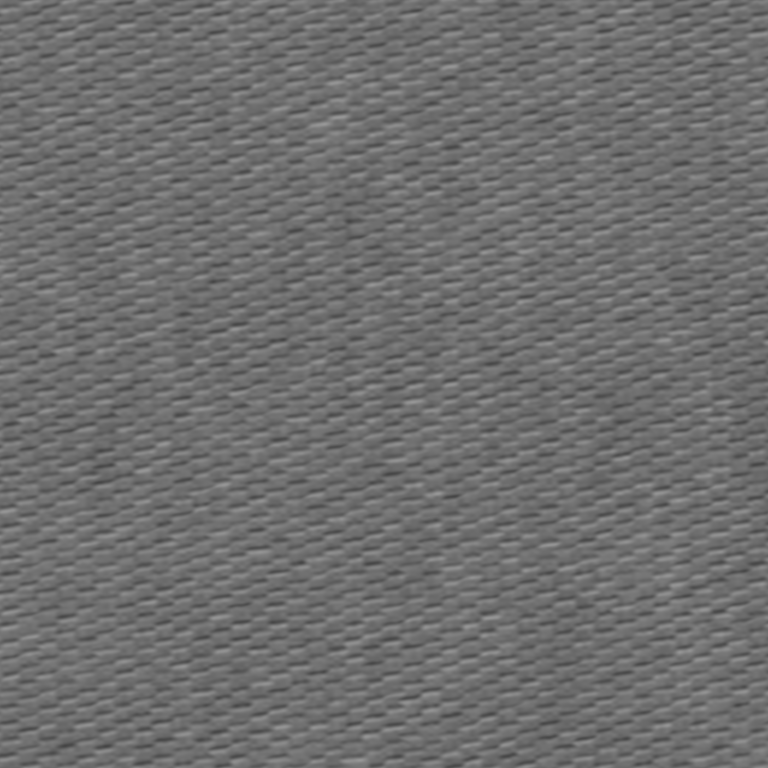
Reproduce this texture procedurally as a WebGL 1 fragment shader.

```glsl
precision highp float;
// Grey woven cloth: short slanted stitches in staggered columns, with uneven yarn.

uniform vec2 u_resolution;

const float COLUMNS = 40.0;
const float ROWS = 46.0;
const float SLANT = 0.16;
const vec3 CLOTH = vec3(0.434);

float hash(vec2 p) {
  vec3 q = fract(p.xyx * 0.1031);
  q += dot(q, q.yzx + 33.33);
  return fract((q.x + q.y) * q.z);
}

// Smooth value noise in 0..1
float noise(vec2 p) {
  vec2 i = floor(p);
  vec2 f = fract(p);
  f = f * f * (3.0 - 2.0 * f);
  float low = mix(hash(i), hash(i + vec2(1.0, 0.0)), f.x);
  float high = mix(hash(i + vec2(0.0, 1.0)), hash(i + vec2(1.0, 1.0)), f.x);
  return mix(low, high, f.y);
}

float bump(float x, float center, float width) {
  float d = (x - center) / width;
  return exp(-d * d);
}

// Light and shade of one column: a lit ridge below a dark gap in each stitch
float stitchColumn(vec2 weave, float column) {
  float across = weave.x - column - 0.5;
  float y = weave.y + 0.5 * mod(column, 2.0) - SLANT * across;
  vec2 id = vec2(column, floor(y)) + 60.0;
  float shift = 0.14 * (hash(id) - 0.5);
  float along = fract(y) - shift;
  float ridge = mix(0.035, 0.125, hash(id + 113.0));
  float gap = mix(0.055, 0.135, hash(id + 271.0));
  return ridge * bump(along, 0.43, 0.15) - gap * bump(along, 0.71, 0.14);
}

// Neighbouring columns melt into each other at their borders
float weaveShade(vec2 weave) {
  float x = weave.x - 0.5;
  float left = floor(x);
  float blend = smoothstep(0.24, 0.76, x - left);
  return mix(stitchColumn(weave, left), stitchColumn(weave, left + 1.0), blend);
}

// Centred noise at a chosen scale and strength
float variation(vec2 uv, vec2 scale, float strength) {
  return strength * (noise(uv * scale + 17.0) - 0.5);
}

void main() {
  vec2 uv = gl_FragCoord.xy / u_resolution;

  // Slight wander of the threads
  vec2 weave = uv * vec2(COLUMNS, ROWS);
  weave.x += variation(uv, vec2(25.0, 92.0), 0.45);
  weave.y += variation(uv, vec2(7.0, 5.0), 0.3);

  // Stitches, fibre grain, vertical streaks and broad unevenness
  float shade = weaveShade(weave);
  shade += variation(uv, vec2(130.0, 210.0), 0.06);
  shade += variation(uv, vec2(75.0, 12.0), 0.03);
  shade += variation(uv, vec2(9.0, 7.0), 0.025);

  gl_FragColor = vec4(clamp(CLOTH + shade, 0.0, 1.0), 1.0);
}
```
